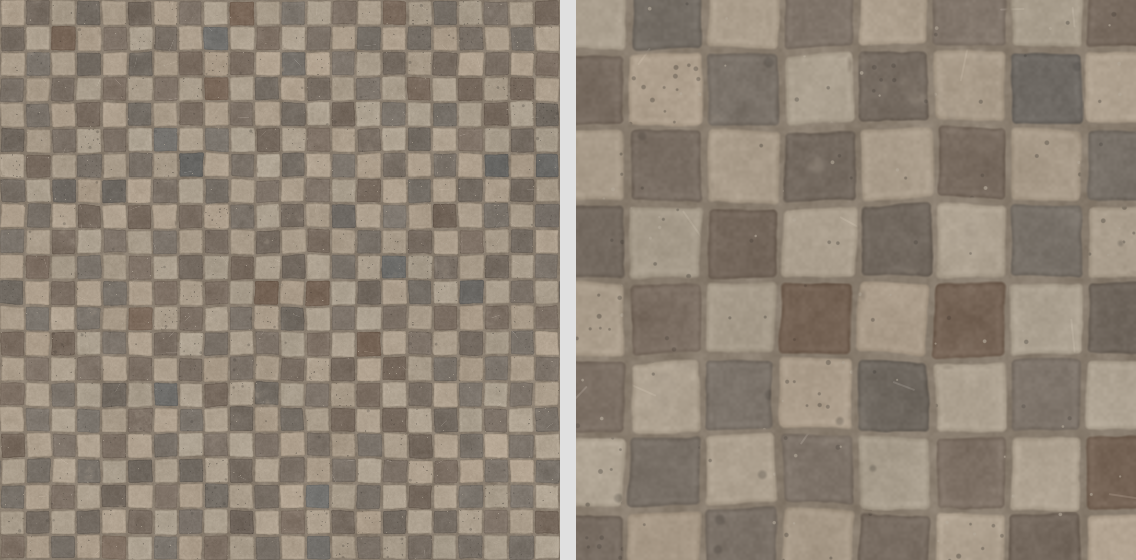
Left, the full canvas; right, a detail of the centre.
Write a three.js fragment shader that draws this texture.

```glsl
// Worn checkerboard floor of 22 x 22 small cement tiles, pale sand and dark taupe.
// Each tile is a slightly skewed rounded box with its own tint, set in grout;
// wrapping noise adds mottling, grain and stains, and hashed cells add pits and scratches.
varying vec2 vUv;

const float TILES = 22.0;

float hash(vec2 p) {
  vec3 q = fract(vec3(p.xyx) * 0.1031);
  q += dot(q, q.yzx + 33.33);
  return fract((q.x + q.y) * q.z);
}

vec2 hash2(vec2 p) {
  return vec2(hash(p + 17.3), hash(p + 61.7));
}

// Value noise in -1..1 that wraps after a whole number of cells.
float noise(float cells, float seed) {
  vec2 p = vUv * cells;
  vec2 i = floor(p), f = fract(p);
  f = f * f * (3.0 - 2.0 * f);
  vec2 a = mod(i, cells) + seed, b = mod(i + 1.0, cells) + seed;
  float low = mix(hash(a), hash(vec2(b.x, a.y)), f.x);
  float high = mix(hash(vec2(a.x, b.y)), hash(b), f.x);
  return mix(low, high, f.y) * 2.0 - 1.0;
}

// Scattered round spots, at most one per cell; radius is a fraction of the cell.
float spots(float cells, float seed, float chance, float radius) {
  vec2 p = vUv * cells;
  vec2 id = mod(floor(p), cells) + seed;
  vec2 center = 0.3 + 0.4 * hash2(id);
  float r = radius * (0.5 + 0.5 * hash(id + 7.1));
  float d = length(fract(p) - center) - r;
  return (1.0 - smoothstep(-0.08, 0.08, d)) * step(hash(id + 3.9), chance);
}

// Short straight scratches at random angles, kept inside their cells.
float scratches(float cells, float seed, float chance) {
  vec2 p = vUv * cells;
  vec2 id = mod(floor(p), cells) + seed;
  float angle = 6.2832 * hash(id);
  vec2 along = vec2(cos(angle), sin(angle));
  vec2 q = fract(p) - 0.5;
  q -= along * clamp(dot(q, along), -0.32, 0.32 * hash(id + 5.0));
  return (1.0 - smoothstep(0.005, 0.03, length(q))) * step(hash(id + 9.0), chance);
}

float roundedBox(vec2 p, vec2 halfSize, float radius) {
  vec2 d = abs(p) - halfSize + radius;
  return length(max(d, 0.0)) + min(max(d.x, d.y), 0.0) - radius;
}

void main() {
  // Hand-laid grid: gentle bends shift the joints out of true.
  vec2 bend = 0.045 * vec2(noise(11.0, 3.0), noise(11.0, 41.0))
            + 0.025 * vec2(noise(33.0, 8.0), noise(33.0, 57.0));
  vec2 grid = vUv * TILES + bend;
  vec2 id = mod(floor(grid), TILES);
  vec2 local = fract(grid) - 0.5;

  // Individual tile outline with small offset, turn, size and ragged edge.
  vec2 jitter = hash2(id + 101.0) - 0.5;
  local -= 0.025 * jitter;
  local += vec2(-local.y, local.x) * 0.045 * (hash(id + 131.0) - 0.5);
  vec2 halfSize = 0.458 + 0.022 * (hash2(id + 163.0) - 0.5);
  float edge = roundedBox(local, halfSize, 0.06);
  edge += 0.010 * noise(110.0, 12.0) + 0.006 * noise(220.0, 29.0);
  float tileMask = 1.0 - smoothstep(-0.022, 0.022, edge);

  // Odd cells are pale, even cells dark; tints vary per tile.
  float pale = mod(id.x + id.y, 2.0);
  float tone = hash(id + 197.0) - 0.5;
  float hue = hash(id + 229.0);
  vec3 sand = mix(vec3(0.677, 0.617, 0.545), vec3(0.662, 0.620, 0.556), hue);
  vec3 taupe = mix(vec3(0.477, 0.423, 0.376), vec3(0.463, 0.438, 0.407), hue);
  taupe = mix(taupe, vec3(0.480, 0.400, 0.338), 0.8 * smoothstep(0.91, 0.97, hash(id + 251.0)));
  taupe = mix(taupe, vec3(0.415, 0.418, 0.412), 0.8 * smoothstep(0.88, 0.98, hash(id + 277.0)));
  vec3 color = mix(taupe, sand, pale) + tone * mix(0.060, 0.045, pale);

  // Cloudy mottling inside tiles, stronger on worn ones.
  float wear = hash(id + 307.0);
  float cloud = 0.5 * noise(44.0, 5.0) + 0.35 * noise(88.0, 19.0) + 0.25 * noise(176.0, 37.0);
  color += cloud * mix(0.022, 0.042, wear);
  float scuff = smoothstep(0.30, 0.75, cloud) * smoothstep(0.55, 0.95, wear);
  color = mix(color, vec3(0.570, 0.525, 0.470), 0.35 * scuff);

  // Darkened rim and a faint worn highlight just inside it.
  color -= 0.040 * smoothstep(-0.055, 0.0, edge);
  color += 0.014 * smoothstep(-0.13, -0.075, edge) * (1.0 - smoothstep(-0.075, -0.03, edge));

  // Pits cluster on a few tiles; pale chips and scratches are sparse.
  float pitted = smoothstep(0.82, 0.97, hash(id + 337.0));
  float pits = spots(154.0, 11.0, 0.025 + 0.16 * pitted, 0.23);
  pits = max(pits, 0.8 * spots(66.0, 23.0, 0.012 + 0.09 * pitted, 0.20));
  color = mix(color, color * 0.78, pits * mix(0.65, 1.0, pale));
  color = mix(color, vec3(0.700, 0.660, 0.600), 0.65 * spots(176.0, 71.0, 0.018, 0.20));
  color += 0.075 * scratches(31.0, 83.0, 0.10) * mix(1.0, 0.5, pale);

  // Grout with uneven dirt, then chipped corners that reveal it.
  vec3 grout = vec3(0.535, 0.488, 0.432) + 0.025 * noise(66.0, 47.0) + 0.020 * noise(220.0, 53.0);
  float chip = spots(44.0, 97.0, 0.06, 0.24) * smoothstep(-0.10, -0.02, edge);
  color = mix(grout, color, tileMask * (1.0 - 0.75 * chip));

  // Broad discolouration and fine stone grain over everything.
  color *= 1.0 + 0.018 * noise(4.0, 67.0) + 0.012 * noise(9.0, 73.0);
  color += 0.014 * noise(256.0, 89.0) + 0.012 * noise(512.0, 103.0);
  gl_FragColor = vec4(color, 1.0);
}
```
